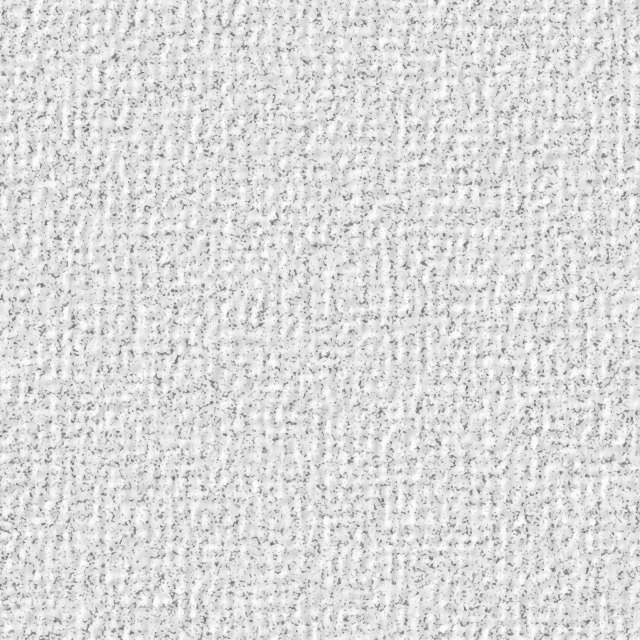
A WebGL 2 fragment shader for this texture:

```glsl
#version 300 es
precision highp float;

#define WARP_COUNT 44.0
#define WEFT_COUNT 48.0
#define THREAD_BEND 0.6
#define THREAD_HEIGHT 0.6
#define LUMP_HEIGHT 3.4
#define LIGHT_STEP vec2(-0.0038, 0.0034)
#define BASE_TONE 0.9
#define RELIEF_GAIN 0.046
#define FIBRE_GAIN 0.07
#define GRAIN_COUNT 320.0
#define GRAIN_DEPTH 0.38

uniform vec2 u_resolution;
out vec4 fragColor;

const float TAU = 6.2831853;

// Integer hash of a lattice cell, 0 to 1
float hash(vec2 cell) {
    uvec2 q = uvec2(ivec2(cell)) * uvec2(1597334673u, 3812015801u);
    uint n = (q.x ^ q.y) * 1597334673u;
    n ^= n >> 15;
    n *= 2246822519u;
    n ^= n >> 13;
    return float(n >> 8) / 16777216.0;
}

// Smooth value noise, 0 to 1
float noise(vec2 p) {
    vec2 cell = floor(p);
    vec2 f = fract(p);
    f = f * f * (3.0 - 2.0 * f);
    float low = mix(hash(cell), hash(cell + vec2(1.0, 0.0)), f.x);
    float high = mix(hash(cell + vec2(0.0, 1.0)), hash(cell + vec2(1.0)), f.x);
    return mix(low, high, f.y);
}

mat2 turn(float angle) {
    float c = cos(angle), s = sin(angle);
    return mat2(c, s, -s, c);
}

// Two lattices turned against each other give round grains
float grainNoise(vec2 p) {
    float first = noise(turn(0.35) * p + 401.0);
    float second = noise(turn(1.13) * p + 977.0);
    return 0.5 * (first + second);
}

// Height of the cloth: bent threads of uneven strength, plus lumps
float clothHeight(vec2 p) {
    float warpBend = THREAD_BEND * noise(p * vec2(22.0, 30.0) + 31.0);
    float weftBend = THREAD_BEND * noise(p * vec2(30.0, 24.0) + 67.0);
    float warp = cos(TAU * (p.x * WARP_COUNT + warpBend));
    float weft = cos(TAU * (p.y * WEFT_COUNT + weftBend));
    float warpShare = noise(p * vec2(40.0, 26.0) + 113.0);
    float threads = warp * (0.5 + warpShare) + weft * (1.3 - warpShare);
    float lumps = noise(p * vec2(105.0, 72.0) + 211.0) - 0.5;
    return THREAD_HEIGHT * threads + LUMP_HEIGHT * lumps;
}

void main() {
    vec2 p = gl_FragCoord.xy / u_resolution.y;

    // Slopes facing the light at the upper left are bright
    float relief = clothHeight(p) - clothHeight(p + LIGHT_STEP);

    // Thin upright fibres
    float fibre = noise(p * vec2(210.0, 60.0) + 307.0) - 0.5;

    // Dark grains, fewer on the lit slopes
    float grain = smoothstep(0.49, 0.9, grainNoise(p * GRAIN_COUNT));
    float hollow = 1.0 - 0.65 * smoothstep(-0.5, 1.2, relief);

    float tone = BASE_TONE + RELIEF_GAIN * relief + FIBRE_GAIN * fibre;
    tone = min(tone, 0.98) - GRAIN_DEPTH * grain * hollow;
    fragColor = vec4(vec3(clamp(tone, 0.0, 1.0)), 1.0);
}
```
